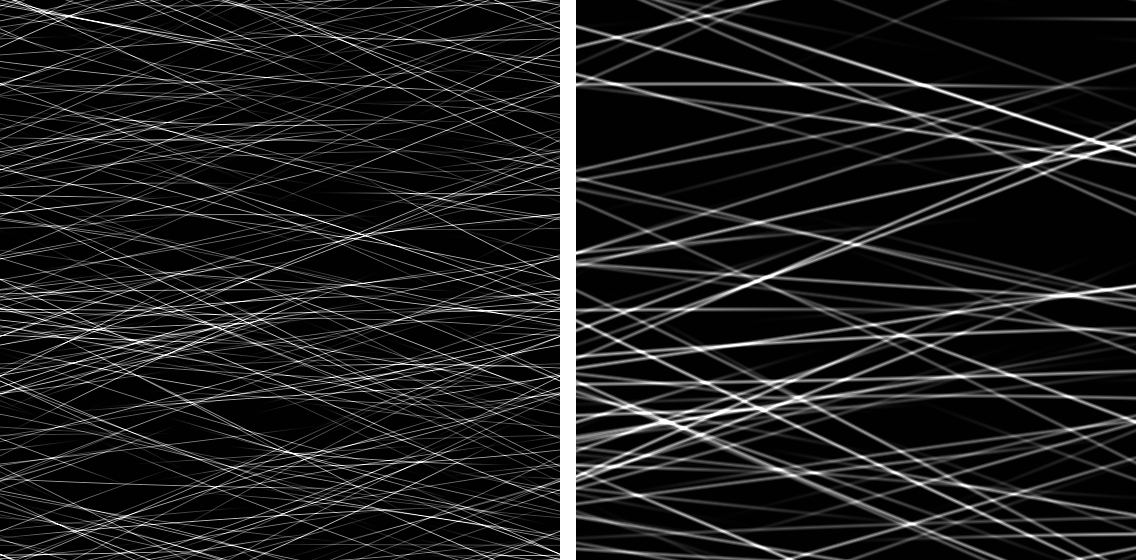
Left, the full canvas; right, a detail of the centre.
A Shadertoy shader for this texture:

```glsl
// Thin pale fibres scattered over black, mostly lying near the horizontal.
// Each fibre is a slightly bent line with a random place, slope, length and
// brightness; it wraps at the canvas edges and adds its light to the others.

#define FIBRE_COUNT 235
#define HALF_WIDTH 0.0016
#define MAX_SLOPE 0.52
#define MAX_BEND 0.12
#define MIN_REACH 0.25
#define MAX_REACH 0.5
#define MIN_LIGHT 0.22
#define MAX_LIGHT 0.76
#define FADE_START 0.4
#define BACKGROUND 0.004

// Four random values in 0..1 from one number
vec4 hash4(float n) {
    vec4 p = fract(n * vec4(0.1031, 0.1030, 0.0973, 0.1099));
    p += dot(p, p.wzxy + 33.33);
    return fract((p.xxyz + p.yzzw) * p.zywx);
}

// Shortest signed offset on a canvas that repeats
vec2 wrapOffset(vec2 d) {
    return fract(d + 0.5) - 0.5;
}

// Light of one fibre at a point
float fibre(vec2 uv, float id, float pixel) {
    vec4 place = hash4(id * 1.37 + 11.7);
    vec4 shape = hash4(id * 2.11 + 471.3);

    float slope = (place.z * 2.0 - 1.0) * MAX_SLOPE;
    float bend = (place.w * 2.0 - 1.0) * MAX_BEND;
    float reach = mix(MIN_REACH, MAX_REACH, shape.x);
    float light = mix(MIN_LIGHT, MAX_LIGHT, shape.y);

    // Height above the bent centre line, turned into distance
    vec2 d = wrapOffset(uv - place.xy);
    float lift = wrapOffset(vec2(0.0, d.y - d.x * (slope + bend * d.x))).y;
    float steepness = slope + 2.0 * bend * d.x;
    float dist = abs(lift) * inversesqrt(1.0 + steepness * steepness);

    // Soft profile, never narrower than a pixel can show
    float halfWidth = max(HALF_WIDTH, 0.8 * pixel);
    float profile = max(0.0, 1.0 - dist / halfWidth) * HALF_WIDTH / halfWidth;
    float ends = 1.0 - smoothstep(reach * FADE_START, reach, abs(d.x));
    return light * profile * ends;
}

void mainImage(out vec4 fragColor, in vec2 fragCoord) {
    vec2 uv = fragCoord / iResolution.xy;
    float pixel = 1.0 / iResolution.y;

    // Sum of all fibres
    float glow = BACKGROUND;
    for (int i = 0; i < FIBRE_COUNT; i++) {
        glow += fibre(uv, float(i), pixel);
    }

    fragColor = vec4(vec3(min(glow, 1.0)), 1.0);
}
```
